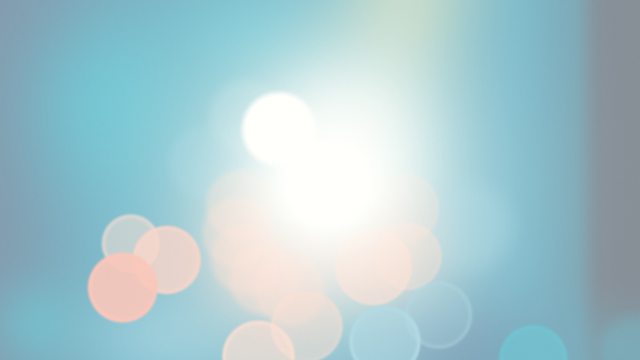
Give the GLSL for this background, as a WebGL 2 fragment shader.

```glsl
#version 300 es
precision highp float;
// Soft bokeh discs around a bright white glow on a blurred teal background.

uniform vec2 u_resolution;
out vec4 fragColor;

const vec3 TEAL = vec3(0.47, 0.72, 0.79);
const vec3 AQUA = vec3(0.44, 0.78, 0.83);
const vec3 SLATE = vec3(0.52, 0.60, 0.67);
const vec3 GREY = vec3(0.53, 0.55, 0.58);
const vec3 DUSK = vec3(0.47, 0.62, 0.71);
const vec3 STRAW = vec3(0.80, 0.86, 0.77);
const vec3 MIST = vec3(0.91, 0.97, 0.95);
const vec3 PEACH = vec3(0.99, 0.88, 0.83);
const vec3 CORAL = vec3(0.98, 0.78, 0.73);
const vec3 ICE = vec3(0.70, 0.86, 0.90);
const vec3 WHITE = vec3(1.0, 1.0, 0.985);

float hash(vec2 p) {
    return fract(sin(dot(p, vec2(127.1, 311.7))) * 43758.5453);
}

// Gaussian falloff around a centre, with separate radii.
float glow(vec2 p, vec2 center, vec2 radius) {
    vec2 q = (p - center) / radius;
    return exp(-dot(q, q));
}

// Filled circle with an edge of the given softness.
float disc(vec2 p, vec2 center, float radius, float soft) {
    return 1.0 - smoothstep(-soft, soft, length(p - center) - radius);
}

// Lens disc: translucent fill, a little stronger near its rim.
vec3 bokeh(vec3 base, vec2 p, vec2 center, float radius, vec3 tint, float fill, float rim) {
    float d = length(p - center) - radius;
    float mask = disc(p, center, radius, 0.006);
    float edge = exp(-pow((d + 0.006) / 0.007, 2.0));
    return mix(base, tint, mask * clamp(fill + rim * edge, 0.0, 1.0));
}

vec3 backdrop(vec2 p) {
    vec3 c = TEAL;
    c = mix(c, SLATE, 0.9 * (1.0 - smoothstep(-0.05, 0.36, p.x)));
    c = mix(c, SLATE, 0.5 * glow(p, vec2(0.1, 1.05), vec2(0.45, 0.25)));
    c = mix(c, AQUA, 0.85 * glow(p, vec2(0.33, 0.71), vec2(0.24, 0.24)));
    c = mix(c, AQUA, 0.7 * glow(p, vec2(0.70, 0.90), vec2(0.25, 0.16)));
    c = mix(c, AQUA, 0.6 * glow(p, vec2(0.10, 0.10), vec2(0.13, 0.12)));
    c = mix(c, ICE, 0.5 * glow(p, vec2(0.46, 0.06), vec2(0.22, 0.14)));
    c = mix(c, DUSK, 0.9 * glow(p, vec2(1.28, 0.02), vec2(0.24, 0.17)));

    // Grey panel on the right, fading towards the bottom.
    float panel = 0.55 * smoothstep(1.40, 1.74, p.x) + 0.4 * smoothstep(1.59, 1.67, p.x);
    c = mix(c, GREY, panel * mix(0.6, 1.0, smoothstep(0.0, 0.25, p.y)));

    // Pale beam from the top and the wide halo.
    vec2 tilted = vec2(p.x - 0.22 * (p.y - 1.0), p.y);
    c = mix(c, STRAW, 0.85 * glow(tilted, vec2(1.13, 1.0), vec2(0.20, 0.38)));
    c = mix(c, MIST, 0.95 * glow(p, vec2(0.92, 0.49), vec2(0.40, 0.41)));
    return c;
}

vec3 peachCluster(vec3 c, vec2 p) {
    c = mix(c, PEACH, 0.75 * glow(p, vec2(0.76, 0.27), vec2(0.19, 0.17)));
    c = mix(c, PEACH, 0.55 * glow(p, vec2(1.06, 0.30), vec2(0.17, 0.15)));
    for (int i = 0; i < 5; i++) {
        float angle = 2.8 + 0.43 * float(i);
        vec2 center = vec2(0.84, 0.37) + 0.18 * vec2(cos(angle), sin(angle));
        c = mix(c, PEACH, 0.38 * disc(p, center, 0.098, 0.014));
    }
    c = bokeh(c, p, vec2(1.123, 0.421), 0.097, PEACH, 0.30, 0.03);
    c = bokeh(c, p, vec2(1.134, 0.287), 0.093, PEACH, 0.38, 0.08);
    c = bokeh(c, p, vec2(1.037, 0.259), 0.107, PEACH, 0.62, 0.05);
    return c;
}

vec3 foreground(vec3 c, vec2 p) {
    // Warm trio on the left.
    c = bokeh(c, p, vec2(0.363, 0.324), 0.081, PEACH, 0.52, 0.16);
    c = bokeh(c, p, vec2(0.463, 0.278), 0.095, mix(PEACH, CORAL, 0.4), 0.78, 0.10);
    c = bokeh(c, p, vec2(0.341, 0.201), 0.097, CORAL, 0.90, 0.08);

    // Row along the bottom.
    c = bokeh(c, p, vec2(0.852, 0.093), 0.100, PEACH, 0.52, 0.08);
    c = bokeh(c, p, vec2(0.718, 0.009), 0.101, PEACH, 0.68, 0.16);
    c = bokeh(c, p, vec2(1.218, 0.125), 0.095, ICE, 0.22, 0.22);
    c = bokeh(c, p, vec2(1.069, 0.051), 0.100, ICE, 0.55, 0.35);
    c = bokeh(c, p, vec2(1.481, 0.002), 0.095, AQUA, 0.65, 0.15);
    c = mix(c, AQUA, 0.3 * disc(p, vec2(1.76, 0.03), 0.09, 0.03));
    return c;
}

void main() {
    vec2 p = gl_FragCoord.xy / u_resolution.y;
    p.x += 0.5 * (16.0 / 9.0 - u_resolution.x / u_resolution.y);

    vec3 color = backdrop(p);

    // Faint, out-of-focus discs in the halo.
    color = mix(color, ICE, 0.28 * disc(p, vec2(0.567, 0.549), 0.098, 0.02));
    color = mix(color, MIST, 0.18 * disc(p, vec2(0.683, 0.676), 0.10, 0.025));
    color = mix(color, ICE, 0.40 * disc(p, vec2(1.30, 0.37), 0.12, 0.05));
    color = peachCluster(color, p);

    // White heart of the light.
    color = mix(color, WHITE, min(1.0, 1.35 * glow(p, vec2(0.91, 0.49), vec2(0.21, 0.20))));
    color = mix(color, WHITE, 0.55 * glow(p, vec2(0.98, 0.66), vec2(0.20, 0.18)));
    color = mix(color, WHITE, disc(p, vec2(0.775, 0.641), 0.102, 0.012));
    color = foreground(color, p);

    // Slight grain to prevent banding.
    color += (hash(floor(p * 288.0)) - 0.5) * 0.006;
    fragColor = vec4(clamp(color, 0.0, 1.0), 1.0);
}
```
